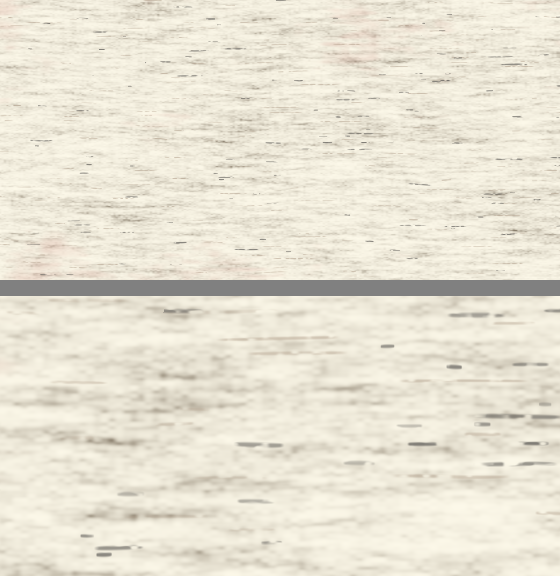
Top: the whole. Bottom: its middle third, enlarged.
Reproduce this texture procedurally as a WebGL 1 fragment shader.

```glsl
precision highp float;
// Whitewashed wood: cream horizontal grain, faint pink stains and sparse grey scratches.

uniform vec2 u_resolution;

const vec3 CREAM = vec3(1.0, 0.985, 0.925);
const vec3 GRAIN_SHADE = vec3(0.94, 1.0, 1.02);
const vec3 PINK_SHADE = vec3(0.035, 0.085, 0.080);
const vec3 SCRATCH_GREY = vec3(0.43, 0.42, 0.40);
const vec3 SCRATCH_TAN = vec3(0.66, 0.58, 0.50);

float hash(vec2 p) {
  return fract(sin(dot(p, vec2(127.1, 311.7))) * 43758.5453);
}

// Smooth value noise from -1 to 1
float noise(vec2 p) {
  vec2 cell = floor(p);
  vec2 f = fract(p);
  f = f * f * (3.0 - 2.0 * f);
  float low = mix(hash(cell), hash(cell + vec2(1.0, 0.0)), f.x);
  float high = mix(hash(cell + vec2(0.0, 1.0)), hash(cell + vec2(1.0)), f.x);
  return 2.0 * mix(low, high, f.y) - 1.0;
}

// One row of fibre, shifted sideways by its own random amount
float fibreRow(float x, float row) {
  x += 37.0 * hash(vec2(row, 5.3));
  float cell = floor(x);
  float f = smoothstep(0.0, 1.0, x - cell);
  return 2.0 * mix(hash(vec2(cell, row)), hash(vec2(cell + 1.0, row)), f) - 1.0;
}

// Streaks without aligned columns, from -1 to 1
float fibres(vec2 p) {
  float row = floor(p.y);
  float f = smoothstep(0.0, 1.0, p.y - row);
  return mix(fibreRow(p.x, row), fibreRow(p.x, row + 1.0), f);
}

float cloud(vec2 p) {
  float sum = 0.0;
  float weight = 0.55;
  for (int i = 0; i < 4; i++) {
    sum += weight * noise(p);
    p = p * 2.07 + 13.7;
    weight *= 0.55;
  }
  return sum;
}

// Tapered scratches, at most one in each cell
float scratches(vec2 p, vec2 cellSize, float density, float thickness, float seed) {
  vec2 q = p / cellSize;
  q.x += hash(vec2(floor(q.y), seed));
  vec2 id = floor(q) + seed;
  float present = step(hash(id), density);
  vec2 centre = 0.5 + 0.3 * (vec2(hash(id + 3.1), hash(id + 7.7)) - 0.5);
  vec2 offset = (fract(q) - centre) * cellSize;
  float halfLength = cellSize.x * mix(0.08, 0.34, pow(hash(id + 11.3), 2.0));
  float taper = max(0.0, 1.0 - pow(abs(offset.x) / halfLength, 2.0));
  float width = thickness * mix(0.6, 1.3, hash(id + 17.9)) * sqrt(taper);
  float line = 1.0 - smoothstep(0.3 * width, width + 0.0022, abs(offset.y));
  return present * line * smoothstep(0.0, 0.4, taper) * mix(0.4, 1.0, hash(id + 23.3));
}

void main() {
  vec2 p = gl_FragCoord.xy / u_resolution.y;

  // Gentle waviness of the fibres
  vec2 wood = p;
  wood.y += 0.007 * noise(p * vec2(2.5, 4.0)) + 0.0025 * noise(p * vec2(13.0, 22.0));

  // Grain: light ridges with narrow, darker grooves
  float patches = cloud(p * vec2(2.0, 3.5) + 4.2);
  float grit = noise(p * vec2(115.0, 210.0));
  float grain = 0.50 * fibres(wood * vec2(7.0, 68.0))
              + 0.50 * fibres(wood * vec2(15.0, 118.0) + 31.0)
              + 0.38 * fibres(wood * vec2(42.0, 185.0) + 67.0)
              + 0.36 * grit + 0.38 * patches;
  float shade = 0.061 * exp(1.3 * grain);
  vec3 color = CREAM - GRAIN_SHADE * shade;

  // Worn pink stains, broken up along the grain
  float stain = cloud(p * vec2(2.2, 3.6) + 21.0)
              + 0.22 * fibres(wood * vec2(8.0, 80.0) + 90.0)
              + 0.15 * noise(p * vec2(30.0, 45.0));
  color -= PINK_SHADE * smoothstep(0.12, 0.75, stain);

  // Tan hairlines and grey scratches with ragged ink
  float ragged = smoothstep(-0.9, 0.3, grit + 0.6 * noise(p * vec2(60.0, 130.0) + 8.0));
  float clusters = 0.07 + 0.10 * smoothstep(-0.2, 0.5, patches);
  float tan1 = scratches(wood, vec2(0.24, 0.016), 0.30, 0.0012, 41.0);
  float grey1 = scratches(wood, vec2(0.17, 0.030), clusters, 0.0022, 73.0);
  float grey2 = scratches(wood, vec2(0.09, 0.022), 0.6 * clusters, 0.0019, 109.0);
  color = mix(color, SCRATCH_TAN, 0.50 * tan1 * ragged);
  color = mix(color, SCRATCH_GREY, 0.85 * max(grey1, grey2) * ragged);

  gl_FragColor = vec4(clamp(color, 0.0, 1.0), 1.0);
}
```
